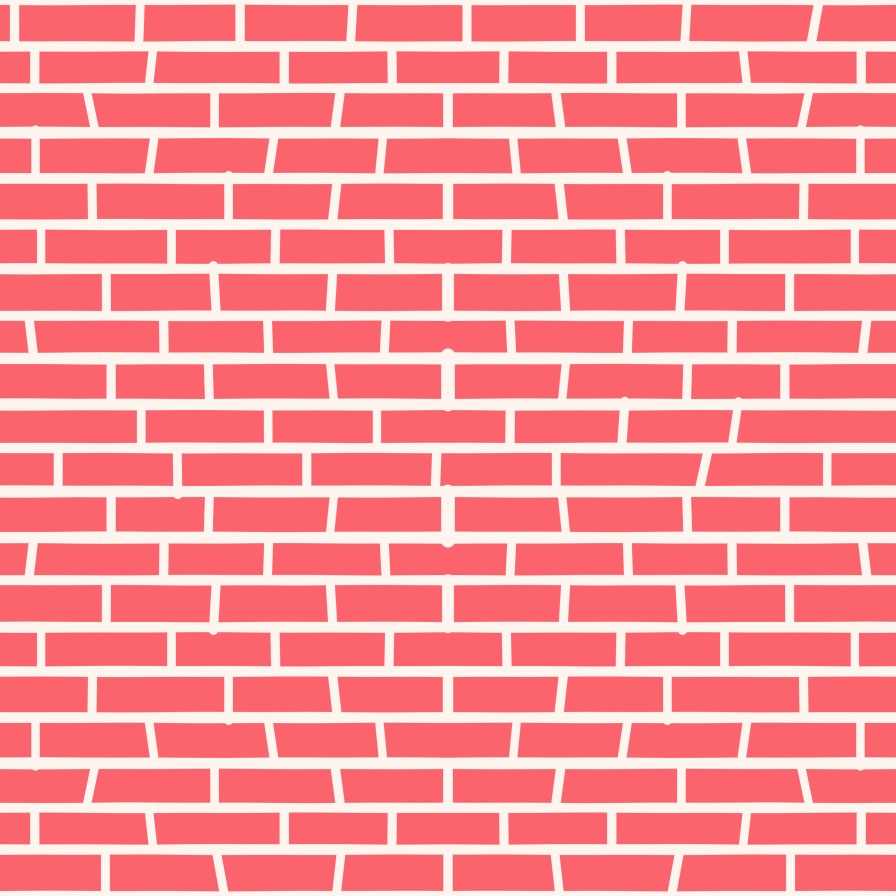
This pattern is drawn by a three.js fragment shader. Its source:

```glsl
varying vec2 vUv;

const vec2 GRID = vec2(8.0, 20.0);
const vec3 BRICK = vec3(0.99, 0.392, 0.428);
const vec3 MORTAR = vec3(1.0, 0.96, 0.938);

float hash(vec2 cell, float seed) {
  return fract(sin(dot(cell, vec2(12.99, 78.23)) + seed * 37.7) * 4375.85);
}

float signedHash(vec2 cell, float seed) {
  return 2.0 * hash(cell, seed) - 1.0;
}

float waves(float x, float seed) {
  return 0.6 * sin(x * 2.3 + seed * 4.1) + 0.4 * sin(x * 5.7 + seed * 1.9);
}

float capsule(vec2 p, vec2 a, vec2 b, float radius) {
  vec2 ab = b - a;
  float t = clamp(dot(p - a, ab) / dot(ab, ab), 0.0, 1.0);
  return length(p - a - ab * t) - radius;
}

// Height of a bed joint in rows, reflected about the middle
float bedHeight(float k) {
  float fold = min(k, GRID.y - k);
  float shift = 0.055 * signedHash(vec2(fold, 3.0), 1.0);
  return k + sign(GRID.y * 0.5 - k) * shift * step(0.5, fold);
}

// Distance to a horizontal bed joint
float bedJoint(vec2 p, float k) {
  float fold = min(k, GRID.y - k);
  float halfWidth = 0.12 + 0.012 * signedHash(vec2(fold, 8.0), 2.0);
  halfWidth += 0.008 * waves(abs(p.x - 4.0), fold);
  return (abs(p.y - bedHeight(k)) - halfWidth) / GRID.y;
}

// First joint, pitch and joint count of a row
vec3 courseSpacing(float row, float fold) {
  if (row > 18.5) return vec3(0.22, 1.0, 8.0);
  if (fold > 8.5) return row < 9.5 ? vec3(0.46, 1.15, 7.0) : vec3(1.25, 1.08, 6.0);
  return mod(fold, 2.0) < 0.5 ? vec3(1.0, 1.0, 7.0) : vec3(0.5, 1.0, 8.0);
}

// Distance to the upright joints of one row
float headJoints(vec2 uv, float row) {
  float fold = min(row, GRID.y - 1.0 - row);
  vec3 course = courseSpacing(row, fold);
  bool mirrored = fold < 8.5 && row < 18.5;
  float bottom = bedHeight(row) / GRID.y;
  float top = bedHeight(row + 1.0) / GRID.y;
  float upper = sign(row - 9.5);
  float nearest = 1.0;
  for (int i = 0; i < 8; i++) {
    if (float(i) >= course.z) break;
    float offset = course.x + course.y * float(i) - 4.0;
    float side = mirrored ? sign(offset) : 1.0;
    vec2 cell = mirrored ? vec2(abs(offset), fold) : vec2(offset + 20.0, row);

    // Outward spread, wandering position and lean
    float spread = mirrored ? 0.01 * offset * abs(offset) : 0.0;
    float x = 4.0 + offset + spread + side * 0.1 * signedHash(cell, 3.0);
    float tilt = signedHash(cell, 4.0);
    float lean = side * upper * 0.045 * tilt * tilt * tilt;
    float radius = 0.037 + 0.005 * hash(cell, 5.0);
    if (side == 0.0) radius = 0.042 + 0.0003 * fold * fold;

    // A few rounded ends poke past the bed joint
    float poke = 0.0035 * step(0.88, hash(cell, 6.0));
    vec2 a = vec2((x - lean) / GRID.x, bottom - poke * step(upper, 0.0));
    vec2 b = vec2((x + lean) / GRID.x, top + poke * step(0.0, upper));
    nearest = min(nearest, capsule(uv, a, b, radius / GRID.x));
  }
  return nearest;
}

void main() {
  vec2 p = vUv * GRID;
  float nearestBed = floor(p.y + 0.5);
  float row = floor(p.y);
  float distanceToMortar = bedJoint(p, nearestBed);
  for (int i = -1; i <= 1; i++) {
    distanceToMortar = min(distanceToMortar, headJoints(vUv, row + float(i)));
  }
  float blur = 0.7 * fwidth(vUv.y);
  float brick = smoothstep(-blur, blur, distanceToMortar);
  gl_FragColor = vec4(mix(MORTAR, BRICK, brick), 1.0);
}
```
